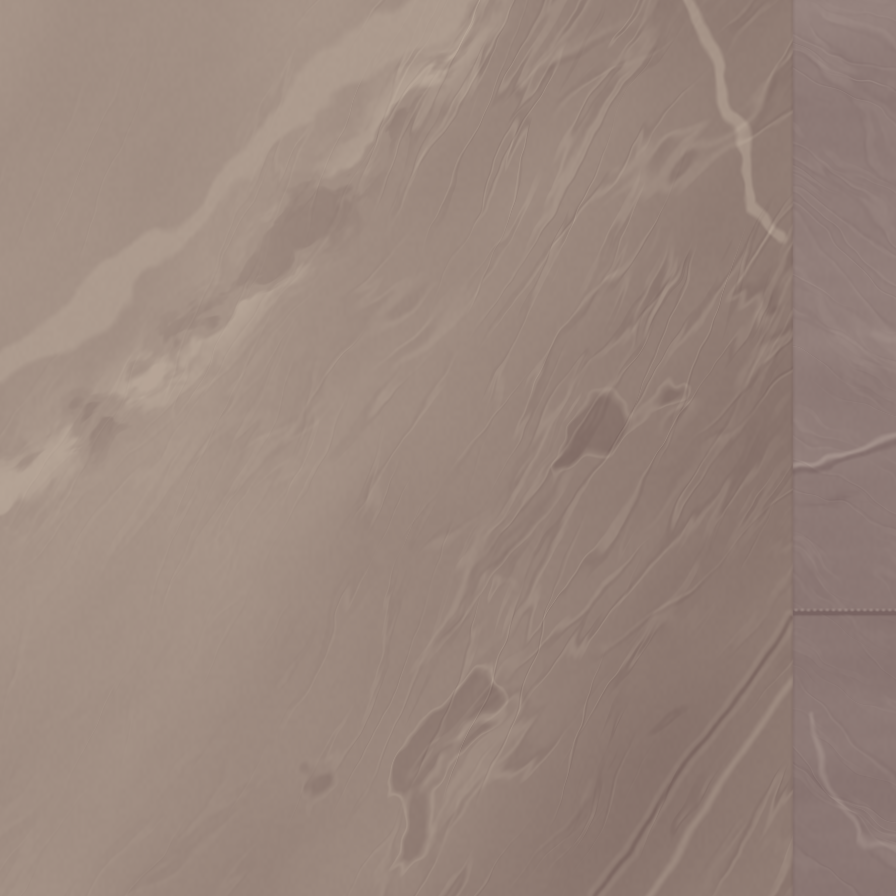
A WebGL 1 fragment shader for this texture:

```glsl
precision highp float;
// Brown-grey marble slab with diagonal veins, meeting a narrower slab at right.
// Stretched value noise gives clouds, hairline cracks and dark shards; warped
// curves and segments place the large veins, the seam and the joint.
uniform vec2 u_resolution;

const vec3 DARK_STONE = vec3(0.53, 0.45, 0.42);
const vec3 PALE_STONE = vec3(0.67, 0.60, 0.55);
const vec3 SIDE_TINT = vec3(0.985, 0.985, 1.025);
const float SEAM_X = 0.885;
const float JOINT_Y = 0.316;
const float WARP = 0.08;
const float CRACK_LIGHT = 0.24;
const float CRACK_SHADE = 0.17;
const float SHARD_DEPTH = 0.30;
const float GRAIN = 0.07;

float hash(vec2 p) {
  p = fract(p * vec2(0.1031, 0.1137));
  p += dot(p, p.yx + 33.33);
  return fract((p.x + p.y) * p.x * 17.31);
}

float noise(vec2 p) {
  vec2 i = floor(p), f = fract(p);
  f = f * f * (3.0 - 2.0 * f);
  return mix(mix(hash(i), hash(i + vec2(1, 0)), f.x),
             mix(hash(i + vec2(0, 1)), hash(i + vec2(1, 1)), f.x), f.y);
}

float fbm(vec2 p) {
  float sum = 0.0, amp = 0.533;
  for (int i = 0; i < 4; i++) {
    sum += amp * noise(p + 50.0);
    p = p * 2.03 + 19.7;
    amp *= 0.5;
  }
  return sum;
}

// Coordinates with x running along the given angle
vec2 along(vec2 p, float angle) {
  float c = cos(angle), s = sin(angle);
  return vec2(c * p.x + s * p.y, c * p.y - s * p.x);
}

float line(float d, float width) { return 1.0 - smoothstep(0.0, width, abs(d)); }

float bell(float d, float width) { return exp(-d * d / (width * width)); }

float segment(vec2 p, vec2 a, vec2 b) {
  vec2 ab = b - a;
  return length(p - a - ab * clamp(dot(p - a, ab) / dot(ab, ab), 0.0, 1.0));
}

// Embossed hairlines in a fan of directions
float cracks(vec2 p, float firstAngle) {
  float sum = 0.0;
  for (int i = 0; i < 4; i++) {
    float k = float(i);
    vec2 s = along(p, firstAngle + 0.14 * k) * vec2(2.5, 13.0 + 5.0 * k);
    float n = fbm(s + 17.0 * k) - 0.5;
    float active = smoothstep(0.42, 0.68, fbm(p * 5.0 + 7.3 * k));
    sum += active * (CRACK_LIGHT * line(n, 0.03) - CRACK_SHADE * line(n - 0.035, 0.03));
  }
  return sum;
}

float mainSlab(vec2 p, vec2 q) {
  float clouds = fbm(along(p, 0.9) * vec2(2.0, 6.0) + 3.0) - 0.5;
  float tone = 0.74 - 0.60 * smoothstep(0.1, 0.95, p.x - 0.25 * (p.y - 0.5)) + 0.6 * clouds;
  tone += cracks(mix(p, q, 0.4), 0.75) * mix(0.3, 1.0, smoothstep(0.25, 0.6, p.x));

  // Dark shards with pale rims
  float belt = bell((q.y + 0.62 - 1.6 * q.x) * 0.53, 0.08);
  float shard = fbm(along(q, 1.0) * vec2(5.0, 14.0) + 9.0) + 0.3 * (belt - 1.0);
  tone -= SHARD_DEPTH * smoothstep(0.53, 0.57, shard);
  tone += 0.28 * belt * line(shard - 0.515, 0.025);

  // Crumbled band
  float bandD = (q.y - 0.45 - 0.78 * q.x - 0.4 * q.x * q.x) * 0.72;
  float crumble = fbm(along(q, 0.75) * vec2(14.0, 34.0));
  float band = bell(bandD, 0.036);
  tone += band * (0.5 * smoothstep(0.44, 0.64, crumble)
                - 0.3 * (1.0 - smoothstep(0.28, 0.38, crumble)));

  // Broad pale vein
  float bend = 0.035 * bell(q.x - 0.36, 0.07);
  float veinD = (q.y - 0.585 - 0.83 * q.x - bend) * 0.77;
  float halfWidth = 0.010 + 0.020 * noise(vec2(p.x * 9.0, 4.0));
  float vein = 1.0 - smoothstep(halfWidth - 0.005, halfWidth + 0.005, abs(veinD));
  tone = mix(tone, 1.12, 0.8 * vein);

  // Narrow vein at upper right
  float narrow = min(segment(q, vec2(0.765, 1.02), vec2(0.81, 0.87)),
                 min(segment(q, vec2(0.81, 0.87), vec2(0.845, 0.76)),
                     segment(q, vec2(0.845, 0.76), vec2(0.89, 0.71))));
  tone += 0.6 * (1.0 - smoothstep(0.003, 0.009, narrow));

  // Straight fissures at lower right
  vec2 r = mix(p, q, 0.25);
  float fissure = segment(r, vec2(0.67, 0.0), vec2(0.885, 0.31));
  tone -= 0.35 * line(fissure, 0.004);
  tone += 0.2 * line(fissure - 0.006, 0.005);
  return tone + 0.45 * line(segment(r, vec2(0.72, -0.01), vec2(0.89, 0.25)), 0.007);
}

float sideSlab(vec2 p, vec2 q) {
  float streaks = fbm(p * vec2(3.0, 16.0) + 41.0) - 0.5;
  float tone = 0.14 + 0.22 * smoothstep(0.1, 0.8, p.y) + 0.5 * streaks;
  tone += 0.5 * cracks(q + 5.0, -0.7);
  float ledge = q.y - 0.485 - 0.3 * max(q.x - 0.93, 0.0);
  tone += 0.5 * line(ledge, 0.006) - 0.35 * line(ledge + 0.008, 0.007);
  tone -= 0.3 * bell(q.y - 0.43, 0.008) * smoothstep(0.4, 0.6, fbm(p * vec2(12.0, 40.0)));
  float branch = min(segment(q, vec2(0.91, 0.19), vec2(0.96, 0.06)),
                     segment(q, vec2(0.96, 0.06), vec2(1.01, 0.05)));
  tone += 0.4 * line(branch, 0.008);
  // Joint: dark groove with a beaded highlight
  float bead = 0.5 + 0.5 * sin(p.x * 900.0);
  return tone - 0.65 * line(p.y - JOINT_Y, 0.005)
              + 0.6 * bead * line(p.y - JOINT_Y - 0.003, 0.003);
}

void main() {
  vec2 p = gl_FragCoord.xy / u_resolution;
  float pixel = 1.0 / u_resolution.x;
  vec2 q = p + WARP * (vec2(fbm(p * 8.0), fbm(p * 8.0 + 31.0)) - 0.5);
  float side = smoothstep(SEAM_X - pixel, SEAM_X + pixel, p.x);
  float tone = mix(mainSlab(p, q), sideSlab(p, q), side);
  tone -= 0.18 * line(p.x - SEAM_X, 0.004);
  tone += GRAIN * (noise(p * vec2(260.0, 180.0)) - 0.5);
  vec3 colour = mix(DARK_STONE, PALE_STONE, clamp(tone, -0.35, 1.3));
  gl_FragColor = vec4(colour * mix(vec3(1.0), SIDE_TINT, side), 1.0);
}
```
